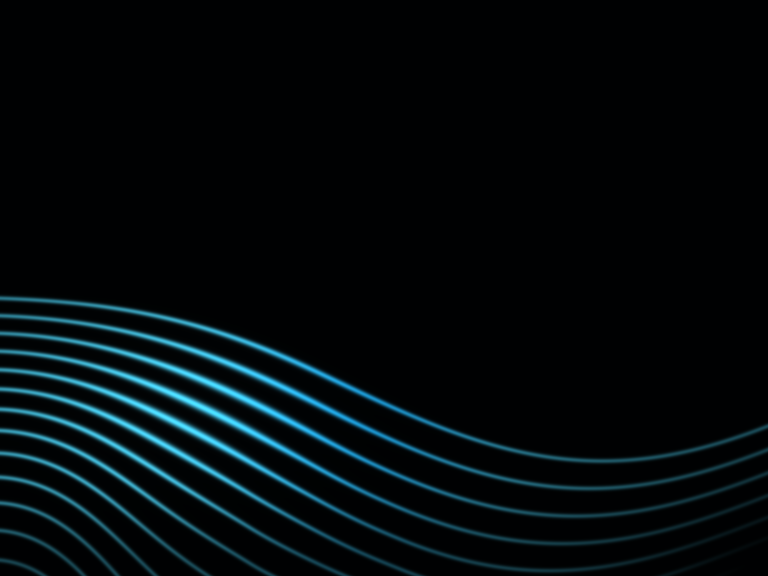
A WebGL 2 fragment shader for this background:

```glsl
#version 300 es
precision highp float;

uniform vec2 u_resolution;
out vec4 outColor;

#define LINE_COUNT 13
#define CREST_LEVEL 0.342
#define CREST_HEIGHT 0.1424
#define WAVE_NUMBER 3.341
#define LINE_WIDTH 0.0029
#define EXTRA_WIDTH 0.0024
#define GLOW_CENTER vec2(0.365, 0.29)
#define GLOW_RADIUS vec2(0.40, 0.21)
#define BACKGROUND vec3(0.0, 0.004, 0.006)
#define BRIGHT_CYAN vec3(0.31, 0.86, 1.0)
#define DEEP_BLUE vec3(0.13, 0.72, 1.0)

// Height of the top line: a cosine whose phase slows down near the left edge
float crest(float x) {
    float slow = max(1.0 - x / 0.556, 0.0);
    float phase = 1.27 + WAVE_NUMBER * (x - 0.486) + 0.53 * slow * slow;
    return CREST_LEVEL + CREST_HEIGHT * cos(phase);
}

// Height of one line: the gaps widen toward the middle and with depth
float lineHeight(float x, float index) {
    float gap = 0.0302 + 0.0271 * smoothstep(0.0, 0.66, x)
              - 0.0163 * smoothstep(0.66, 1.333, x);
    float bulge = (x - 0.3125) / 0.156;
    float spread = 0.0052 + 0.0078 * exp(-bulge * bulge)
                 - 0.0139 * smoothstep(0.434, 0.694, x);
    float depth = index / 10.0;
    return crest(x) - index * (gap + spread * depth * depth);
}

// Distance across the line, corrected for its slope
float lineDistance(vec2 p, float index) {
    float stepX = 0.003;
    float rise = lineHeight(p.x + stepX, index) - lineHeight(p.x - stepX, index);
    float slope = rise / (2.0 * stepX);
    return abs(p.y - lineHeight(p.x, index)) / sqrt(1.0 + slope * slope);
}

float softSpot(vec2 p, vec2 center, vec2 radius) {
    vec2 q = (p - center) / radius;
    return exp(-dot(q, q));
}

void main() {
    vec2 p = gl_FragCoord.xy / u_resolution * vec2(4.0 / 3.0, 1.0);
    float pixel = 1.0 / u_resolution.y;

    // Light pooled on the left slope, dimmer at the bottom edge
    float glow = softSpot(p, GLOW_CENTER, GLOW_RADIUS);
    float core = softSpot(p, GLOW_CENTER, GLOW_RADIUS * 0.55);
    float light = (0.40 + 0.62 * glow) * mix(0.62, 1.0, smoothstep(0.0, 0.18, p.y));
    float width = max(LINE_WIDTH + EXTRA_WIDTH * core, 0.6 * pixel);
    float fadeRight = smoothstep(0.85, 1.36, p.x);

    // Lines with a faint halo, the lower ones vanishing to the right
    float strength = 0.0;
    for (int i = 0; i < LINE_COUNT; i++) {
        float index = float(i);
        float d = lineDistance(p, index);
        float body = exp(-0.5 * d * d / (width * width));
        float halo = 0.05 * exp(-d / 0.009);
        float fade = max(1.0 - fadeRight * (0.2 + 0.14 * index), 0.0);
        strength += (body + halo * glow) * fade;
    }

    // Saturated blue on the central slope, cyan elsewhere
    float blueness = softSpot(p, vec2(0.64, 0.28), vec2(0.20, 0.25));
    vec3 tint = mix(BRIGHT_CYAN, DEEP_BLUE, blueness);
    vec3 color = BACKGROUND + tint * light * min(strength, 1.1);
    outColor = vec4(min(color, 1.0), 1.0);
}
```
